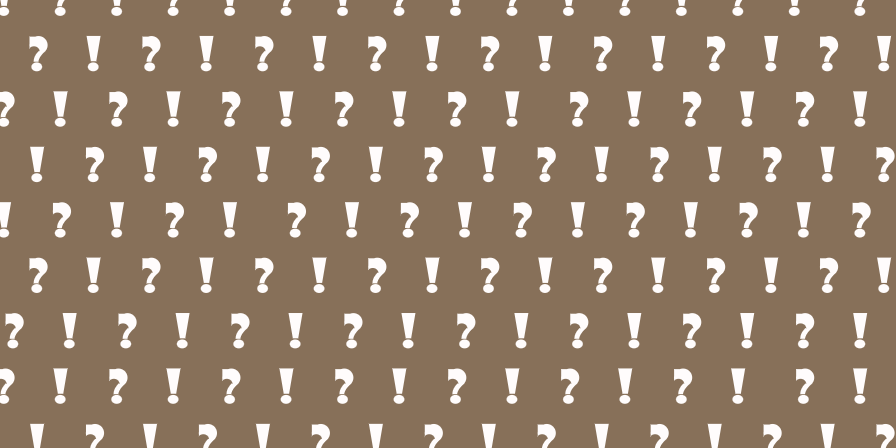
Give the GLSL for this pattern, as a WebGL 1 fragment shader.

```glsl
precision highp float;

uniform vec2 u_resolution;

// Lengths are in units of 1/UNITS of the canvas height
const float UNITS = 384.0;
const vec3 GROUND = vec3(0.53, 0.44, 0.35);
const vec3 INK = vec3(1.0, 0.99, 0.99);
const vec2 PITCH = vec2(48.4, 47.5);
const float FIRST_DOT_DEPTH = 9.8;    // top edge to the dots of row 0
const float CELL_HEADROOM = 37.0;     // part of a cell above its dot
const float PLAIN_START = 31.5;       // first mark in evenly spaced rows
const float SLIPPED_START = 3.2;      // first mark in rows with a slip
const float SLIP = 7.8;               // extra gap inside a slipped row
const float REPEATED_ROW = 6.5;       // the row sequence steps back here
const vec2 DOT_RADII = vec2(4.6, 3.8);
const vec2 STEM_SPAN = vec2(4.8, 26.5);
const vec2 STEM_HALF_WIDTHS = vec2(2.3, 6.0);
const vec2 BOWL_CENTER = vec2(1.5, 18.6);
const float BOWL_RADIUS = 7.8;
const vec2 NOTCH_CENTER = vec2(-2.4, 13.4);
const vec2 NOTCH_RADII = vec2(4.8, 4.2);
const vec2 FLAG_CENTER = vec2(-2.3, 20.5);
const vec2 FLAG_HALF_SIZE = vec2(3.9, 5.4);
const vec2 TAIL_SPAN = vec2(4.4, 13.5);

float ellipse(vec2 p, vec2 radii) {
  return (length(p / radii) - 1.0) * min(radii.x, radii.y);
}

float box(vec2 p, vec2 halfSize) {
  vec2 q = abs(p) - halfSize;
  return length(max(q, 0.0)) + min(max(q.x, q.y), 0.0);
}

// Distance outside an interval, negative within
float interval(float x, vec2 span) {
  return max(span.x - x, x - span.y);
}

// Wedge that narrows toward the dot
float exclamationStem(vec2 p) {
  float slope = (STEM_HALF_WIDTHS.y - STEM_HALF_WIDTHS.x) / (STEM_SPAN.y - STEM_SPAN.x);
  float halfWidth = STEM_HALF_WIDTHS.x + slope * (p.y - STEM_SPAN.x);
  float side = (abs(p.x - 0.3) - halfWidth) / sqrt(1.0 + slope * slope);
  return max(side, interval(p.y, STEM_SPAN));
}

// Bowl and flag, hollowed by a notch, above a curved tail
float questionHook(vec2 p) {
  float bowl = length(p - BOWL_CENTER) - BOWL_RADIUS;
  float flag = box(p - FLAG_CENTER, FLAG_HALF_SIZE);
  float notch = ellipse(p - NOTCH_CENTER, NOTCH_RADII);
  float head = max(min(bowl, flag), -notch);

  float t = clamp(p.y, TAIL_SPAN.x, TAIL_SPAN.y) - TAIL_SPAN.x;
  float center = -0.6 + 0.05 * t + 0.057 * t * t;
  float slope = 0.05 + 0.114 * t;
  float side = (abs(p.x - center) - 2.0 - 0.1 * t) / sqrt(1.0 + slope * slope);
  float tail = max(side, interval(p.y, TAIL_SPAN));
  return min(head, tail);
}

void main() {
  float pixel = UNITS / u_resolution.y;
  vec2 p = gl_FragCoord.xy * pixel;

  // Rows are counted downward; local y rises from the dot center
  float depth = UNITS - p.y - FIRST_DOT_DEPTH;
  float row = floor((depth + CELL_HEADROOM) / PITCH.y);
  float y = row * PITCH.y - depth;

  // Four row kinds: plain and slipped, each led by either mark
  float kind = mod(row - 1.0 - step(REPEATED_ROW, row), 4.0);
  float slipped = step(0.5, mod(kind, 2.0));
  float swapped = step(1.5, kind);

  // The slip moves five columns left with each slipped row
  float x = p.x - mix(PLAIN_START, SLIPPED_START, slipped);
  float slipColumn = mod(15.0 - 5.0 * ceil(row * 0.5), 19.0);
  float slipEdge = (slipColumn - 0.5) * PITCH.x + 0.5 * SLIP;
  x -= SLIP * slipped * step(slipEdge, x);

  float column = floor(x / PITCH.x + 0.5);
  vec2 local = vec2(x - column * PITCH.x, y);

  // Marks alternate along the row
  bool isQuestion = mod(column + swapped, 2.0) < 0.5;
  float mark = isQuestion ? questionHook(local) : exclamationStem(local);
  mark = min(mark, ellipse(local, DOT_RADII));

  float coverage = clamp(0.5 - mark / pixel, 0.0, 1.0);
  gl_FragColor = vec4(mix(GROUND, INK, coverage), 1.0);
}
```
